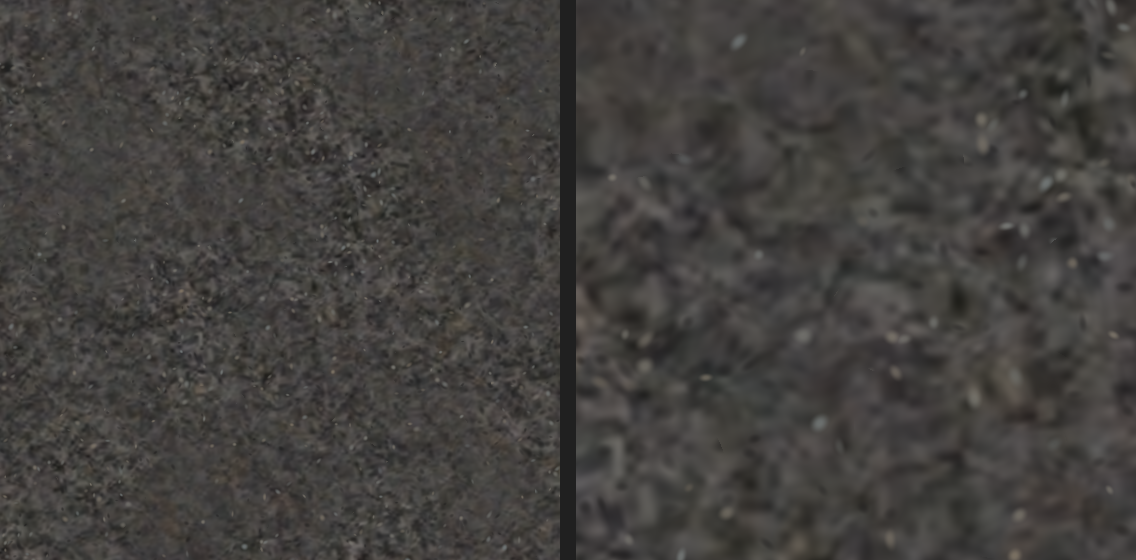
Left, the full canvas; right, a detail of the centre.
This texture is drawn by a WebGL 1 fragment shader. Its source:

```glsl
precision highp float;
uniform vec2 u_resolution;

float hash(vec2 p) {
  return fract(sin(dot(p, vec2(127.1, 311.7))) * 43758.5453);
}

// Smooth value noise, centred on zero, range -1 to 1
float noise(vec2 p) {
  vec2 i = floor(p), f = fract(p);
  f = f * f * (3.0 - 2.0 * f);
  float low = mix(hash(i), hash(i + vec2(1.0, 0.0)), f.x);
  float high = mix(hash(i + vec2(0.0, 1.0)), hash(i + vec2(1.0, 1.0)), f.x);
  return mix(low, high, f.y) * 2.0 - 1.0;
}

vec2 turn(vec2 p, float angle) {
  float c = cos(angle), s = sin(angle);
  return vec2(c * p.x - s * p.y, s * p.x + c * p.y);
}

float fbm(vec2 p) {
  float sum = 0.0, weight = 0.55;
  for (int k = 0; k < 4; k++) {
    sum += weight * noise(p);
    p = turn(p, 0.6) * 2.03 + 17.3;
    weight *= 0.55;
  }
  return sum;
}

// Soft irregular chips scattered over a jittered grid; xyz is tint, w is cover
vec4 chips(vec2 p, float density, float seed) {
  vec2 cell = floor(p);
  vec4 result = vec4(0.0);
  for (int y = -1; y <= 1; y++) {
    for (int x = -1; x <= 1; x++) {
      vec2 id = cell + vec2(float(x), float(y));
      vec2 key = id + seed;
      vec2 centre = id + 0.15 + 0.7 * vec2(hash(key + 3.1), hash(key + 8.7));
      vec2 d = turn(p - centre, 6.28 * hash(key + 12.9));
      d.y *= 1.0 + 0.8 * hash(key + 21.3);
      float radius = mix(0.3, 0.62, hash(key + 5.9));
      float present = step(hash(key), density);
      float cover = present * (1.0 - smoothstep(0.1, 1.0, length(d) / radius));
      cover *= mix(0.35, 1.0, hash(key + 31.7));
      vec3 tint = mix(vec3(0.54, 0.49, 0.42), vec3(0.49, 0.53, 0.54), hash(key + 44.1));
      if (cover > result.w) result = vec4(tint, cover);
    }
  }
  return result;
}

void main() {
  vec2 uv = gl_FragCoord.xy / min(u_resolution.x, u_resolution.y);
  vec2 warped = uv + 0.004 * vec2(noise(uv * 40.0), noise(uv * 40.0 + 91.0));

  // Broad patches: calm, smooth areas against rough, grainy ones
  float patches = fbm(uv * 5.0 + 4.7);
  float band = exp(-pow((uv.y - 0.8) / 0.13, 2.0));
  float rough = smoothstep(-0.6, 0.7, fbm(uv * 6.0 + 33.0) + 0.25 * band);

  // Fine grain at several sizes
  float grain = 0.55 * noise(turn(warped, 0.12) * vec2(88.0, 98.0))
              + 0.50 * noise(turn(warped, -0.2) * vec2(135.0, 155.0) + 40.0)
              + 0.32 * noise(turn(warped, 0.5) * 46.0 + 70.0);
  float light = 0.254 + 0.02 * patches + 0.008 * band;
  light += grain * mix(0.05, 0.14, rough);

  // Warm to cool and green to violet drift
  float warmth = 0.6 * noise(warped * 62.0 + 120.0) + 0.6 * fbm(uv * 16.0 + 60.0);
  float violet = noise(warped * 50.0 + 210.0) + 0.6 * noise(uv * 14.0 + 150.0);
  vec3 colour = light * vec3(1.03, 0.995, 0.96);
  colour += warmth * vec3(0.011, 0.001, -0.013);
  colour += violet * vec3(0.003, -0.005, 0.004);

  // Dark pits, then pale mineral chips
  float pit = chips(warped * 70.0, 0.05 + 0.16 * rough, 300.0).w;
  colour = mix(colour, vec3(0.12, 0.115, 0.115), 0.55 * pit);
  vec4 chip = chips(warped * 76.0 + 9.0, 0.02 + 0.15 * rough * rough, 500.0);
  colour = mix(colour, chip.rgb, 0.75 * chip.w);

  // Rare ochre stains
  float stain = smoothstep(0.5, 0.95, noise(turn(uv, 0.4) * 24.0 + 77.0));
  colour += 0.3 * stain * light * vec3(0.2, 0.06, -0.12);

  gl_FragColor = vec4(clamp(colour, 0.0, 1.0), 1.0);
}
```
